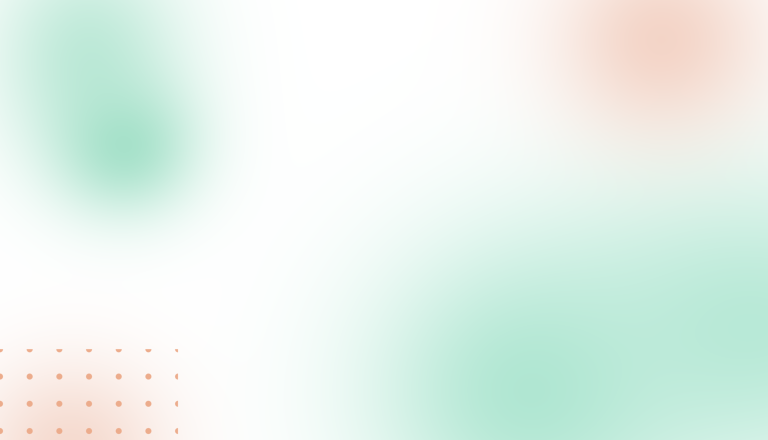
Reproduce this background procedurally as a Shadertoy shader.

```glsl
// Soft mint and peach glows on a white ground, with a dotted patch at lower left.
// Each glow is a Gaussian falloff blended over the ground; the dots are a
// repeated circle distance, clipped to a rectangle.

// Elliptical Gaussian: 1 at the centre, fading over the given spread
float glow(vec2 p, vec2 centre, vec2 spread) {
    vec2 d = (p - centre) / spread;
    return exp(-0.5 * dot(d, d));
}

// Coverage of two overlapping layers
float join(float a, float b) {
    return 1.0 - (1.0 - a) * (1.0 - b);
}

// Dot grid, cut off along its right and top sides
float dotGrid(vec2 p, float aa) {
    vec2 cell = vec2(0.0673, 0.0619);
    vec2 q = p - vec2(0.0, 0.0204);
    q -= cell * round(q / cell);
    float disc = smoothstep(aa, -aa, length(q) - 0.0068);
    vec2 inside = smoothstep(vec2(aa), vec2(-aa), p - vec2(0.4036, 0.2065));
    return disc * inside.x * inside.y;
}

void mainImage(out vec4 fragColor, in vec2 fragCoord) {
    // Height is one unit; the width is fitted to the composition
    vec2 p = fragCoord / iResolution.xy * vec2(1.7415, 1.0);
    float aa = 0.75 / iResolution.y;

    vec3 mint = vec3(0.60, 0.865, 0.76);
    vec3 paleMint = vec3(0.675, 0.898, 0.815);
    vec3 peach = vec3(0.953, 0.828, 0.775);
    vec3 col = vec3(1.0);

    // Upper left: a bright core below a fainter, wider haze
    float core = 0.82 * glow(p, vec2(0.285, 0.665), vec2(0.115, 0.108));
    float haze = 0.62 * glow(p, vec2(0.20, 0.88), vec2(0.155, 0.175));
    col = mix(col, mint, join(core, haze));

    // Lower right: two broad lobes merging toward the edge
    float lobe = 0.94 * glow(p, vec2(1.20, 0.11), vec2(0.255, 0.24));
    float side = 0.84 * glow(p, vec2(1.72, 0.26), vec2(0.33, 0.25));
    col = mix(col, paleMint, join(lobe, side));

    // Peach glows: upper right and lower left corner
    col = mix(col, peach, 0.97 * glow(p, vec2(1.50, 0.91), vec2(0.17, 0.16)));
    col = mix(col, peach, 0.85 * glow(p, vec2(0.16, -0.03), vec2(0.155, 0.145)));

    col = mix(col, vec3(0.925, 0.675, 0.55), dotGrid(p, aa));
    fragColor = vec4(col, 1.0);
}
```
